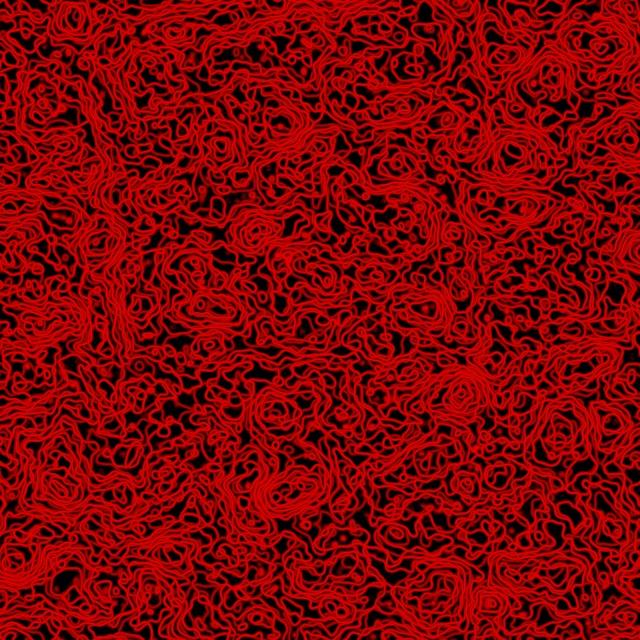
Reproduce this texture procedurally as a WebGL 1 fragment shader.

```glsl
precision highp float;
// Tangled red strands on black: contour lines of a random height field.
// The field is a sum of plane waves with an exact gradient, which gives every
// line an even width. Layers share broad swells, so strands gather in bundles.

uniform vec2 u_resolution;

#define SWELL_FREQ vec2(4.6, 15.0)    // waves per canvas, lowest and highest
#define RIPPLE_FREQ vec2(15.0, 54.0)
#define SWELL_SLOPE 52.0              // rms slope, in contours per canvas
#define RIPPLE_SLOPE 48.0
#define MIN_SLOPE 20.0                // limits blots on flat summits
#define LINE_RADIUS 0.0047            // soft half width of a strand
#define STRAND_RED vec3(0.90, 0.0, 0.0)
#define WAVES 24
#define LAYERS 3

const float TAU = 6.2831853;
const float GOLDEN_ANGLE = 2.3999632;

float hash(float n) {
  return fract(sin(n * 12.9898 + 4.1) * 43758.5453);
}

// Sum of plane waves of equal slope: x is the height, yz its gradient.
vec3 waveField(vec2 p, vec2 freqRange, float slope, float seed) {
  vec3 field = vec3(0.0);
  float waveSlope = slope * sqrt(2.0 / float(WAVES));
  for (int i = 0; i < WAVES; i++) {
    float n = float(i);
    float t = (n + hash(n + seed)) / float(WAVES);
    float angle = n * GOLDEN_ANGLE + seed + hash(n + seed + 0.37);
    float k = TAU * freqRange.x * pow(freqRange.y / freqRange.x, t);
    vec2 dir = vec2(cos(angle), sin(angle));
    float phase = k * dot(dir, p) + TAU * hash(n + seed + 0.71);
    field += waveSlope * vec3(sin(phase) / k, dir * cos(phase));
  }
  return field;
}

// Soft line along each whole-number level of the field.
float contour(vec3 field, float radius) {
  float offset = abs(fract(field.x + 0.5) - 0.5);
  float dist = offset / max(length(field.yz), MIN_SLOPE);
  return 1.0 - smoothstep(0.0, radius, dist);
}

void main() {
  vec2 p = gl_FragCoord.xy / u_resolution.y;
  float radius = max(LINE_RADIUS, 1.5 / u_resolution.y);

  // Broad swells shared by all layers
  vec3 swell = waveField(p, SWELL_FREQ, SWELL_SLOPE, 3.0);

  // Each layer adds its own ripples; later layers are dimmer
  float glow = 0.0;
  for (int i = 0; i < LAYERS; i++) {
    float layer = float(i);
    vec3 field = swell + waveField(p, RIPPLE_FREQ, RIPPLE_SLOPE, 41.0 + 37.0 * layer);
    field.x += layer / float(LAYERS);
    float brightness = 1.0 - 0.06 * layer * layer;
    glow = max(glow, brightness * contour(field, radius));
  }

  gl_FragColor = vec4(STRAND_RED * glow, 1.0);
}
```
